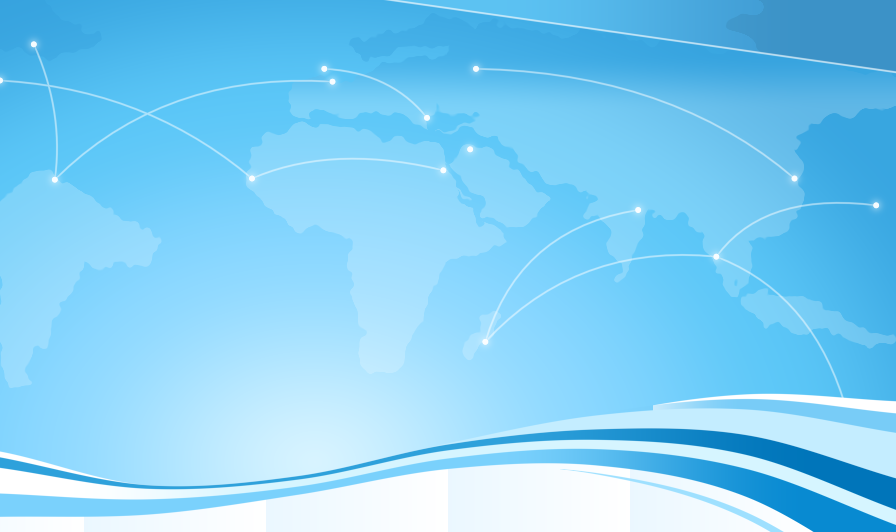
A WebGL 2 fragment shader for this background:

```glsl
#version 300 es
precision highp float;
uniform vec2 u_resolution;
out vec4 fragColor;

vec2 p;              // position, canvas height 4.56
vec3 col;
float soft;          // half width of a smooth edge
float shore = 9.0;   // distance to land
float glow = 0.0;    // strength of the routes

float hash(vec2 v) { return fract(sin(dot(v, vec2(127.1, 311.7))) * 43758.5453); }

float noise(vec2 v) {
  vec2 i = floor(v), f = fract(v), e = vec2(0, 1);
  f *= f * (3.0 - 2.0 * f);
  return mix(mix(hash(i), hash(i + e.yx), f.x), mix(hash(i + e), hash(i + e.yy), f.x), f.y);
}

float fill(float d) { return smoothstep(soft, -soft, d); }
void paint(vec3 c, float amount) { col = mix(col, c, amount); }

// Capsule whose radius runs from r0 to r1
float taper(vec2 v, vec2 a, vec2 b, float r0, float r1) {
  b -= a;
  float h = clamp(dot(v - a, b) / dot(b, b), 0.0, 1.0);
  return length(v - a - b * h) - mix(r0, r1, h);
}

vec2 coast() {
  vec2 v = p;
  for (float s = 7.0; s < 30.0; s *= 2.7)
    v += 0.95 / s * (vec2(noise(p * s), noise(p * s + 40.0)) - 0.5);
  return v;
}

void land(vec2 v, float ax, float ay, float bx, float by, float r0, float r1) {
  shore = min(shore, taper(v, vec2(ax, ay), vec2(bx, by), r0, r1));
}

void sea(vec2 v, float ax, float ay, float bx, float by, float r0, float r1) {
  shore = max(shore, -taper(v, vec2(ax, ay), vec2(bx, by), r0, r1));
}

void node(vec2 c) {
  float d = length(p - c);
  glow = max(glow, max(0.95 * fill(d - 0.027), 0.35 * exp(-d * d * 400.0)));
}

// Thin quadratic arc from a to b, pulled towards c
void arc(vec2 a, vec2 c, vec2 b) {
  float d = 9.0;
  vec2 last = a;
  for (int i = 1; i <= 16; i++) {
    float t = float(i) / 16.0;
    vec2 next = mix(mix(a, c, t), mix(c, b, t), t);
    d = min(d, taper(p, last, next, 0.008, 0.008));
    last = next;
  }
  glow = max(glow, 0.5 * fill(d));
}

void route(float ax, float ay, float cx, float cy, float bx, float by) {
  vec2 a = vec2(ax, ay), b = vec2(bx, by);
  arc(a, vec2(cx, cy), b);
  node(a);
  node(b);
}

// Smooth height through seven evenly spaced knots
float wave(float k[7]) {
  float t = clamp(p.x / 1.28, 0.0, 5.999);
  int i = int(t);
  float f = fract(t), a = k[i], b = k[i + 1];
  float m = i > 0 ? 0.5 * (b - k[i - 1]) : b - a;
  float n = i < 5 ? 0.5 * (k[i + 2] - a) : b - a;
  return a + f * (m + f * (3.0 * (b - a) - 2.0 * m - n + f * (2.0 * (a - b) + m + n)));
}

void main() {
  p = gl_FragCoord.xy / u_resolution.y * 4.56;
  soft = 3.4 / u_resolution.y;
  float x = p.x, y = p.y, right = smoothstep(4.2, 7.0, x);

  // Sky glowing from the lower middle
  float r = length((p - vec2(2.7, 0.6)) * vec2(0.75, 1));
  col = mix(vec3(0.86, 0.96, 1), vec3(0.53, 0.84, 1), smoothstep(-0.3, 2.1, r));
  paint(vec3(0.36, 0.78, 0.97), smoothstep(1.7, 3.2, r));
  paint(vec3(0.22, 0.65, 0.88), smoothstep(3.0, 4.5, r));

  // Southern land
  vec2 v = coast();
  land(v, 2.58, 3.06, 3.4, 2.98, 0.44, 0.5);
  land(v, 3.46, 2.65, 3.28, 1.55, 0.5, 0.19);
  land(v, 3.6, 2.6, 4.36, 2.52, 0.42, 0.02);
  land(v, 4.06, 1.6, 4.2, 1.8, 0.08, 0.07);
  land(v, 0.35, 2.5, 0.12, 1.3, 0.46, 0.1);
  land(v, 0.4, 2.62, 1.25, 2.43, 0.43, 0.12);
  // Northern land
  land(v, 0.0, 4.4, 0.8, 4.2, 0.3, 0.1);
  land(v, 2.6, 3.7, 4.5, 3.8, 0.14, 0.4);
  land(v, 3.1, 4.15, 3.9, 4.3, 0.08, 0.13);
  land(v, 4.2, 3.95, 6.5, 3.65, 0.4, 0.45);
  land(v, 6.5, 3.75, 7.7, 3.8, 0.35, 0.12);
  land(v, 4.6, 3.4, 6.4, 3.0, 0.3, 0.5);
  land(v, 4.1, 3.05, 4.45, 2.8, 0.22, 0.2);
  land(v, 5.3, 2.95, 5.36, 2.25, 0.3, 0.04);
  land(v, 6.2, 2.65, 6.3, 2.0, 0.22, 0.04);
  land(v, 6.5, 1.95, 7.6, 1.65, 0.13, 0.07);
  // Inland seas
  sea(v, 2.75, 3.57, 3.75, 3.4, 0.06, 0.08);
  sea(v, 3.75, 3.54, 4.0, 3.53, 0.08, 0.05);
  sea(v, 3.88, 3.1, 4.17, 2.62, 0.03, 0.04);
  vec3 north = mix(col, vec3(0.2, 0.62, 0.86), 0.35);
  paint(mix(mix(col, vec3(1), 0.2), north, smoothstep(3.6, 4.1, y)), fill(shore));

  // Routes
  route(0.29, 4.18, 0.55, 3.6, 0.47, 3.02);
  route(0.47, 3.02, 1.4, 3.95, 2.85, 3.86);
  route(0.0, 3.87, 1.25, 3.8, 2.16, 3.03);
  route(2.16, 3.03, 2.85, 3.33, 3.8, 3.1);
  route(2.78, 3.97, 3.35, 3.94, 3.66, 3.55);
  route(4.08, 3.97, 5.75, 3.94, 6.81, 3.03);
  route(5.47, 2.76, 4.45, 2.6, 4.16, 1.63);
  route(4.16, 1.63, 4.95, 2.48, 6.14, 2.36);
  route(6.14, 2.36, 6.55, 2.92, 7.51, 2.8);
  arc(vec2(6.14, 2.36), vec2(6.95, 2.05), vec2(7.24, 1.1));
  node(vec2(4.03, 3.28));
  paint(vec3(1), glow);

  // Slanted corner panel
  float slant = 4.56 - 0.143 * (x - 3.35) - y;
  vec3 panel = mix(vec3(0.36, 0.76, 0.95), vec3(0.25, 0.61, 0.83), right);
  paint(panel * (1.0 - 0.06 * fill(6.2 - x + 0.5 * noise(p * 6.0))), fill(slant));
  paint(vec3(1), 0.65 * fill(abs(slant) - 0.008));

  // Ribbons, each painted from its upper edge downwards
  float crest = wave(float[7](0.64, 0.40, 0.48, 0.75, 0.88, 0.83, 0.46));
  float body = wave(float[7](0.55, 0.37, 0.45, 0.70, 0.79, 0.66, 0.19));
  float lower = wave(float[7](0.33, 0.28, 0.39, 0.63, 0.71, 0.54, 0.06));
  float base = wave(float[7](0.13, 0.15, 0.32, 0.54, 0.57, 0.30, -0.44));
  float pale = wave(float[7](0.60, 0.36, 0.46, 0.76, 1.0, 1.05, 0.85));
  float veil = pale + 0.06 * (x - 4.9);
  paint(vec3(1), fill(y - veil - 0.05 * (x - 5.6)) * step(5.6, x));
  paint(vec3(0.47, 0.8, 0.97), fill(y - veil) * smoothstep(5.0, 6.4, x));
  paint(vec3(0.77, 0.93, 1), fill(y - pale));
  paint(vec3(1), fill(y - crest - 0.05 * smoothstep(1.3, 0.0, x)));
  paint(mix(vec3(0.18, 0.63, 0.86), vec3(0, 0.46, 0.73), right), fill(y - crest));
  paint(mix(vec3(1), vec3(0.84, 0.96, 1), smoothstep(0.5, 2.5, x)), fill(y - body));
  paint(mix(vec3(0.48, 0.82, 0.99), vec3(0.03, 0.54, 0.82), right), fill(y - lower));

  // White floor with faint tiles and one thin streak
  vec3 ground = mix(vec3(0.92, 0.97, 1), vec3(1), fract((x - 0.72) / 1.56));
  float streak = abs(y - base + 0.07 * (x - 4.1)) - 0.018 * (x - 4.8);
  ground = mix(ground, vec3(0.62, 0.88, 1), fill(streak) * step(4.8, x));
  paint(ground, fill(y - base));
  fragColor = vec4(col, 1);
}
```
